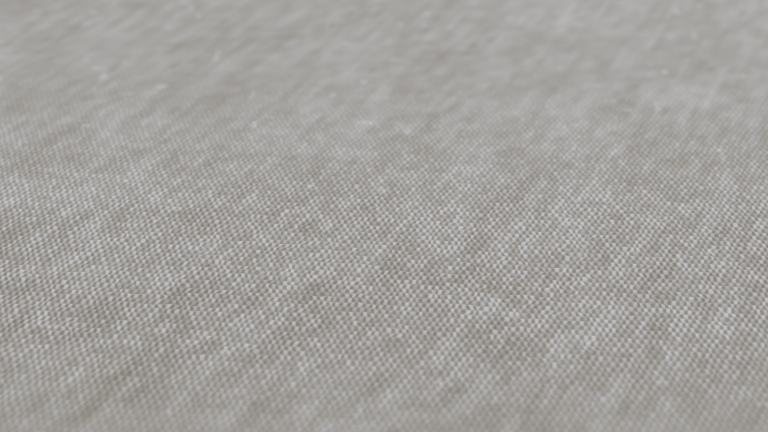
Give the GLSL for this texture, as a WebGL 1 fragment shader.

```glsl
precision highp float;
// Plain-woven linen seen at a slant, sharp in the middle and soft at both ends.
uniform vec2 u_resolution;

const float PI = 3.14159;
const float HORIZON = 2.5;       // height at which the cloth would vanish
const float FOCUS = 0.38;        // height of the sharpest band
const float BUMPS = 132.0;       // yarn bumps per unit of ground width
const float ROWS = 470.0;        // weft rows per unit of ground depth
const float ROW_TILT = 0.10;     // rows dropped per bump to the right
const float WARP_LEAN = 0.10;    // bumps moved to the right per row
const float STREAK_LEAN = 0.36;  // further lean of the worn streaks
const int LENS_SAMPLES = 28;
const vec3 GAP_COLOR = vec3(0.55, 0.53, 0.50);
const vec3 YARN_COLOR = vec3(0.71, 0.71, 0.71);

float hash(vec2 p) {
  return fract(sin(dot(p, vec2(127.1, 311.7))) * 43758.5453);
}

float noise(vec2 p) {
  vec2 i = floor(p);
  vec2 f = fract(p);
  f = f * f * (3.0 - 2.0 * f);
  float low = mix(hash(i), hash(i + vec2(1.0, 0.0)), f.x);
  float high = mix(hash(i + vec2(0.0, 1.0)), hash(i + 1.0), f.x);
  return mix(low, high, f.y);
}

// Screen point to weave units: x counts bumps, y counts rows.
vec2 weaveCoords(vec2 p, float aspect) {
  float closeness = HORIZON - p.y;
  vec2 q = vec2((p.x - 0.5 * aspect) * BUMPS, ROWS) / closeness;
  q.y -= ROWS / (HORIZON - FOCUS);
  q.x -= WARP_LEAN * q.y;
  q.y += ROW_TILT * q.x;
  return q;
}

// Round yarn crossings on a staggered lattice, each with its own brightness.
float yarnBumps(vec2 q, float contrast) {
  q += 0.45 * (vec2(noise(q * 0.7), noise(q * 0.7 + 37.0)) - 0.5);
  float wave = cos(2.0 * PI * q.x) * cos(PI * q.y);
  float dome = smoothstep(-0.9, 0.7, wave);
  float row = floor(q.y + 0.5);
  float column = floor(q.x + 0.5 * mod(row, 2.0) + 0.5);
  float tint = hash(vec2(column, row)) - 0.5;
  float underside = sin(PI * (q.y - row)) * dome;
  return contrast * (0.95 * (dome - 0.55) + 0.16 * underside + 0.65 * tint * dome);
}

// Uneven yarn: short streaks along both threads, small clumps, faint clouds.
float yarnWear(vec2 q) {
  float weft = noise(vec2(q.x * 0.22, q.y * 0.6) + 19.0);
  q.x -= STREAK_LEAN * q.y;
  float warp = noise(vec2(q.x * 0.8, q.y * 0.12));
  float clumps = noise(q * vec2(0.5, 0.36) + 53.0);
  float clouds = noise(q * vec2(0.09, 0.07) + 91.0);
  return 0.27 * (warp - 0.5) + 0.12 * (weft - 0.5)
       + 0.28 * (clumps - 0.5) + 0.12 * (clouds - 0.5);
}

// Sparse pale slubs where the yarn thickens.
float slubs(vec2 q) {
  return 0.4 * smoothstep(0.84, 1.0, noise(q * vec2(0.42, 0.34) + 143.0));
}

float clothTone(vec2 p, float aspect, float contrast) {
  vec2 q = weaveCoords(p, aspect);
  return yarnBumps(q, contrast) + yarnWear(q) + slubs(q);
}

void main() {
  vec2 p = gl_FragCoord.xy / u_resolution.y;
  float aspect = u_resolution.x / u_resolution.y;

  // Lens blur grows away from the focal band.
  float defocus = max(abs(p.y - FOCUS) - 0.08, 0.0);
  float radius = 0.5 / u_resolution.y + 0.012 * defocus;
  float contrast = 1.0 - 0.92 * smoothstep(0.02, 0.46, defocus);

  // Average the cloth over a spiral disc.
  float tone = 0.0;
  for (int i = 0; i < LENS_SAMPLES; i++) {
    float k = float(i) + 0.5;
    float angle = 2.39996 * k;
    vec2 offset = radius * sqrt(k / float(LENS_SAMPLES)) * vec2(cos(angle), sin(angle));
    tone += clothTone(p + offset, aspect, contrast);
  }
  tone /= float(LENS_SAMPLES);

  // Light falls off gently towards the near edge.
  tone += mix(0.44, 0.68, smoothstep(0.0, 1.0, p.y));
  tone += 0.06 * (p.x / aspect - 0.5);
  gl_FragColor = vec4(mix(GAP_COLOR, YARN_COLOR, clamp(tone, -0.25, 1.25)), 1.0);
}
```
